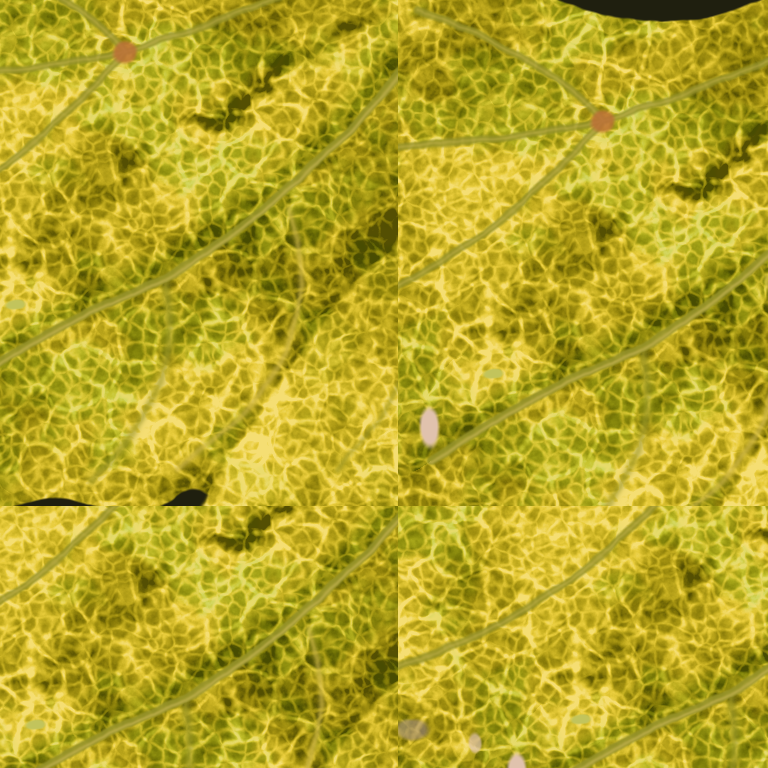
This texture is drawn by a WebGL 2 fragment shader. Its source:

```glsl
#version 300 es
precision highp float;
// Yellow variegated leaf shown in a 2 x 2 patchwork: every panel looks at the
// same leaf through a different shift. Bezier curves give veins, fold and rim;
// two cellular nets and value noise give the pale mesh and olive mottling.
uniform vec2 u_resolution;
out vec4 fragColor;

#define SEAM vec2(0.518, 0.341)
#define COARSE_NET 21.0
#define FINE_NET 58.0
#define BASE_TONE 2.75
#define MOTTLE 4.2
#define VEIN_WIDTH 0.0055
#define FOLD_DEPTH 2.6
#define GREEN_TINT vec3(0.80, 0.95, 0.75)
#define VEIN_COLOR vec3(0.58, 0.57, 0.16)
#define GAP_COLOR vec3(0.12, 0.12, 0.06)
#define PINK vec3(0.88, 0.76, 0.68)

vec2 hash2(vec2 p) {
  vec3 h = fract(p.xyx * vec3(0.1031, 0.1030, 0.0973));
  h += dot(h, h.yzx + 33.33);
  return fract((h.xx + h.yz) * h.zy);
}

float noise(vec2 p) {
  vec2 i = floor(p), f = fract(p);
  f = f * f * (3.0 - 2.0 * f);
  vec2 e = vec2(1, 0);
  return mix(mix(hash2(i).x, hash2(i + e).x, f.x),
             mix(hash2(i + e.yx).x, hash2(i + 1.0).x, f.x), f.y);
}

float fbm(vec2 p) {
  float sum = 0.0, amp = 0.5;
  for (int i = 0; i < 4; i++) {
    sum += amp * noise(p);
    p = mat2(1.6, 1.2, -1.2, 1.6) * p + 7.3;
    amp *= 0.5;
  }
  return sum / 0.9375;
}

// Gap between nearest and second nearest cell point: zero on the mesh lines
float cellGap(vec2 p) {
  vec2 cell = floor(p);
  float d1 = 9.0, d2 = 9.0;
  for (int k = 0; k < 9; k++) {
    vec2 c = cell + vec2(k % 3 - 1, k / 3 - 1);
    float d = distance(p, c + hash2(c));
    d2 = min(d2, max(d1, d));
    d1 = min(d1, d);
  }
  return d2 - d1;
}

// Signed distance to a quadratic Bezier curve, positive on its left side
float curve(vec2 p, vec2 a, vec2 b, vec2 c) {
  float best = 9.0, side = 1.0;
  vec2 s = a;
  for (int i = 1; i <= 10; i++) {
    float t = float(i) / 10.0;
    vec2 e = mix(mix(a, b, t), mix(b, c, t), t), d = e - s, r = p - s;
    float dist = length(r - d * clamp(dot(r, d) / dot(d, d), 0.0, 1.0));
    if (dist < best) { best = dist; side = d.x * r.y - d.y * r.x; }
    s = e;
  }
  return side < 0.0 ? -best : best;
}

float glow(float d, float width) { return exp(-d * d / (width * width)); }

float spot(vec2 p, vec2 center, vec2 radius) {
  return 1.0 - smoothstep(0.7, 1.15, length((p - center) / radius));
}

vec3 leafPalette(float tone) {
  vec3 stops[6] = vec3[6](vec3(0.33, 0.31, 0.01), vec3(0.52, 0.47, 0.03),
    vec3(0.65, 0.58, 0.07), vec3(0.78, 0.69, 0.13),
    vec3(0.91, 0.80, 0.23), vec3(0.96, 0.87, 0.45));
  vec3 color = stops[0];
  for (int i = 1; i < 6; i++)
    color = mix(color, stops[i], clamp(tone - float(i - 1), 0.0, 1.0));
  return color;
}

vec3 leaf(vec2 p) {
  vec2 wobble = vec2(fbm(p * 24.0), fbm(p * 24.0 + 40.0)) - 0.5;
  vec2 q = p + wobble * 0.008, hub = vec2(0.163, 0.932), fork = vec2(0.215, 0.635);

  // Large curves
  float upper = curve(q, vec2(0.54, 0.93), vec2(0.40, 0.75), fork);
  float lower = curve(q, fork, vec2(0.10, 0.595), vec2(-0.06, 0.49));
  float mainVein = abs(upper) < abs(lower) ? upper : lower;
  float hubVein = abs(curve(q, hub, vec2(0.03, 0.907), vec2(-0.11, 0.898)));
  hubVein = min(hubVein, abs(curve(q, hub, vec2(0.25, 0.957), vec2(0.40, 1.02))));
  hubVein = min(hubVein, abs(curve(q, hub, vec2(0.09, 1.02), vec2(-0.08, 1.075))));
  hubVein = min(hubVein, abs(curve(q, hub, vec2(0.0, 0.74), vec2(-0.22, 0.672))));
  float branch = abs(curve(q, fork, vec2(0.25, 0.50), vec2(0.12, 0.375)));
  float paleBranch = abs(curve(q, vec2(0.378, 0.727), vec2(0.44, 0.53), vec2(0.23, 0.39)));
  float fold = curve(p + wobble * 0.07, vec2(0.48, 0.987), vec2(0.22, 0.818), vec2(0.0, 0.64));
  float rim = curve(q, vec2(0.56, 0.73), vec2(0.386, 0.568), vec2(0.26, 0.34));
  float overlap = smoothstep(-0.004, 0.006, rim);

  // Mesh and mottling
  vec2 m = p + wobble * 0.022;
  float coarse = 1.0 - smoothstep(0.02, 0.20, cellGap(m * COARSE_NET));
  float fine = 1.0 - smoothstep(0.0, 0.48, cellGap(m * FINE_NET));
  float patches = fbm(p * 9.0 + 3.0);
  float tone = BASE_TONE + MOTTLE * (patches - 0.5) + 3.0 * (fbm(p * 85.0) - 0.5);
  tone += 1.4 * (fine - 0.38) + (coarse - 0.25) * mix(0.6, 2.2, noise(p * 6.0));

  // Shading by fold, veins and overlapping leaf
  float broken = smoothstep(0.3, 0.65, noise(p * 22.0 + 9.0));
  tone -= FOLD_DEPTH * broken * glow(fold, 0.010) + 0.5 * glow(fold, 0.04);
  tone += 0.7 * glow(fold - 0.035, 0.03);
  float bank = glow(mainVein + 0.016, 0.016);
  tone -= 1.1 * bank + 0.4 * glow(mainVein - 0.02, 0.03);
  tone += mix(-1.5 * glow(rim, 0.045), 0.95, overlap);
  float green = smoothstep(0.45, 0.65, fbm(p * 14.0 + 21.0)) * 0.7;
  green = max(green, 0.8 * bank) * (1.0 - fine * 0.6) * (1.0 - 0.7 * overlap);
  vec3 color = leafPalette(tone);
  color *= mix(vec3(1), GREEN_TINT, green);

  // Vein bodies with a lit ridge
  float vein = 1.0 - smoothstep(0.6, 1.4, abs(mainVein) / VEIN_WIDTH);
  vein = max(vein, 0.9 - 0.9 * smoothstep(0.5, 1.5, hubVein / (VEIN_WIDTH * 0.85)));
  vein = max(vein, 0.6 * glow(branch, VEIN_WIDTH));
  color = mix(color, VEIN_COLOR, vein * 0.9 * (1.0 - overlap));
  float ridge = glow(mainVein - 0.002, 0.0025) + 0.6 * glow(hubVein, 0.002);
  color = mix(color, vec3(0.77, 0.70, 0.32), 0.6 * min(ridge, 1.0));
  color = mix(color, vec3(0.80, 0.71, 0.29), 0.6 * glow(paleBranch, 0.004) * (1.0 - overlap));
  float faint = abs(curve(q, vec2(0.53, 0.52), vec2(0.49, 0.44), vec2(0.44, 0.39)));
  color = mix(color, VEIN_COLOR, 0.45 * glow(faint, 0.004));

  // Blemishes
  color = mix(color, vec3(0.74, 0.43, 0.22), 0.8 * spot(q, hub, vec2(0.016)));
  color = mix(color, PINK, spot(q, vec2(-0.062, 0.533), vec2(0.013, 0.027)));
  color = mix(color, PINK, 0.7 * spot(q, vec2(-0.117, 0.574), vec2(0.009, 0.014)));
  color = mix(color, PINK * 0.75, 0.6 * spot(q, vec2(-0.20, 0.59), vec2(0.022, 0.014)));
  color = mix(color, vec3(0.76, 0.77, 0.36), spot(q, vec2(0.02, 0.603), vec2(0.013, 0.007)));

  // Dark gaps beyond the leaf outline
  float top = 1.062 + 1.6 * (q.x - 0.24) * (q.x - 0.24);
  float bottom = 0.334 + 0.03 * glow(q.x - 0.25, 0.035) + 0.018 * glow(q.x - 0.07, 0.05);
  float gap = smoothstep(-0.002, 0.002, q.y - top);
  gap = max(gap, smoothstep(-0.002, 0.002, bottom - q.y) * (1.0 - overlap));
  return mix(color, GAP_COLOR, gap);
}

void main() {
  vec2 uv = gl_FragCoord.xy / u_resolution;
  // Each panel has its own shift across the leaf
  bool right = uv.x > SEAM.x, low = uv.y < SEAM.y;
  vec2 shift = right ? (low ? vec2(0.736, -0.540) : vec2(0.622, -0.090))
                     : (low ? vec2(0.026, -0.547) : vec2(0));
  fragColor = vec4(leaf(uv - shift), 1.0);
}
```
